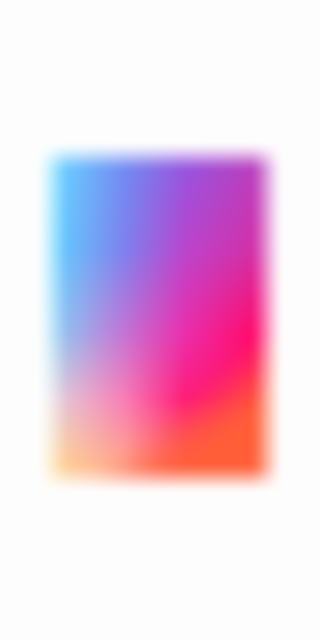
Write a Shadertoy shader that draws this background.

```glsl
const vec3 PAPER = vec3(0.994);
const vec3 ORANGE = vec3(1.0, 0.37, 0.22);
const vec2 PANEL_MIN = vec2(0.163, 0.253);
const vec2 PANEL_MAX = vec2(0.834, 0.755);
const vec2 EDGE_BLUR = vec2(0.058, 0.026);

// Position of x between two stops, clamped
float ramp(float from, float to, float x) {
    return clamp((x - from) / (to - from), 0.0, 1.0);
}

// Four colours spread from left to right; the outer tint continues past the left stop
vec3 band(float x, vec3 left, vec3 midLeft, vec3 midRight, vec3 right) {
    float first = min((x - 0.07) / 0.27, 1.0);
    vec3 color = mix(left, midLeft, first);
    color = mix(color, midRight, ramp(0.34, 0.62, x));
    return mix(color, right, ramp(0.62, 0.92, x));
}

// Horizontal bands blended from the bottom upwards
vec3 meshGradient(vec2 p) {
    vec3 peach = band(p.x, vec3(1.00, 0.80, 0.59), vec3(1.00, 0.64, 0.55),
                           vec3(1.00, 0.38, 0.36), vec3(1.00, 0.30, 0.28));
    vec3 blush = band(p.x, vec3(0.90, 0.75, 0.83), vec3(0.97, 0.49, 0.71),
                           vec3(1.00, 0.11, 0.47), vec3(1.00, 0.07, 0.39));
    vec3 rose = band(p.x, vec3(0.60, 0.73, 0.93), vec3(0.77, 0.45, 0.83),
                          vec3(0.92, 0.18, 0.67), vec3(1.00, 0.05, 0.43));
    vec3 violet = band(p.x, vec3(0.41, 0.75, 0.99), vec3(0.50, 0.50, 0.93),
                            vec3(0.73, 0.27, 0.80), vec3(0.82, 0.19, 0.66));
    vec3 sky = band(p.x, vec3(0.42, 0.78, 1.00), vec3(0.45, 0.54, 0.95),
                         vec3(0.59, 0.33, 0.87), vec3(0.72, 0.25, 0.75));

    vec3 color = mix(peach, blush, ramp(0.04, 0.245, p.y));
    color = mix(color, rose, ramp(0.245, 0.45, p.y));
    color = mix(color, violet, ramp(0.45, 0.71, p.y));
    return mix(color, sky, ramp(0.71, 0.97, p.y));
}

// Coverage of a rectangle with wide, soft borders
float softBox(vec2 p, vec2 low, vec2 high, vec2 blur) {
    vec2 enter = smoothstep(low - blur, low + blur, p);
    vec2 leave = 1.0 - smoothstep(high - blur, high + blur, p);
    return enter.x * enter.y * leave.x * leave.y;
}

// Amount of glow below a slanted line through the anchor
float glowBelow(vec2 p, vec2 anchor, float slope) {
    float depth = anchor.y + slope * (p.x - anchor.x) - p.y;
    return smoothstep(-0.03, 0.28, depth);
}

void mainImage(out vec4 fragColor, in vec2 fragCoord) {
    vec2 uv = fragCoord / iResolution.xy;
    vec2 panel = (uv - PANEL_MIN) / (PANEL_MAX - PANEL_MIN);

    // Colour field with a warm lower right corner
    vec3 color = meshGradient(panel);
    color = mix(color, ORANGE, glowBelow(panel, vec2(0.535, 0.205), 0.576));
    color = clamp(color, 0.0, 1.0);

    // Fade into the surrounding paper
    float coverage = softBox(uv, PANEL_MIN, PANEL_MAX, EDGE_BLUR);
    fragColor = vec4(mix(PAPER, color, coverage), 1.0);
}
```
